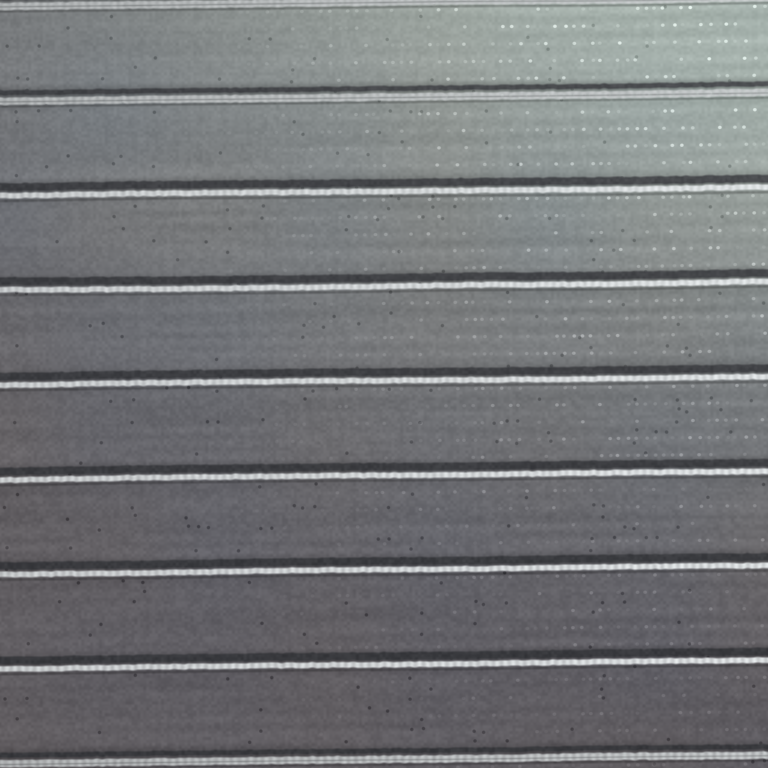
Write a three.js fragment shader that draws this texture.

```glsl
// Grey metal shutter: eight ribbed slats with dark seams and bright lips, lit from the upper right.
varying vec2 vUv;

const float PITCH = 0.1232;       // slat height
const float FIRST_SEAM = 0.006;   // lowest lip at the left edge
const float TILT = 0.0112;        // rise of the seams from left to right
const float LIP_HALF = 0.0036;    // half width of the bright lip
const float GROOVE_OFFSET = 0.0110;
const float GROOVE_HALF = 0.0050;
const float RIBS = 5.5;           // fine ribs per slat
const float GRAIN = 0.045;

const vec3 SHADE = vec3(0.375, 0.365, 0.385);
const vec3 STEEL = vec3(0.455, 0.465, 0.480);
const vec3 SHEEN = vec3(0.660, 0.705, 0.680);
const vec3 GROOVE = vec3(0.205, 0.210, 0.225);
const vec3 LIP = vec3(0.860, 0.875, 0.880);

float hash(vec2 p) {
  return fract(sin(dot(p, vec2(127.1, 311.7))) * 43758.5453);
}

float noise(vec2 p) {
  vec2 i = floor(p);
  vec2 f = fract(p);
  f = f * f * (3.0 - 2.0 * f);
  return mix(mix(hash(i), hash(i + vec2(1.0, 0.0)), f.x),
             mix(hash(i + vec2(0.0, 1.0)), hash(i + vec2(1.0, 1.0)), f.x), f.y);
}

// Soft-edged line of the given half width
float line(float d, float halfWidth) {
  return 1.0 - smoothstep(halfWidth - 0.0018, halfWidth + 0.0018, abs(d));
}

// Sparse bright specks strung along the ribs
float specks(vec2 p) {
  vec2 cell = floor(p);
  vec2 q = fract(p) - 0.5;
  q.x += 0.4 * (hash(cell + 3.7) - 0.5);
  float dot2 = 1.0 - smoothstep(0.08, 0.24, length(q * vec2(0.8, 1.7)));
  return dot2 * step(0.45, hash(cell)) * hash(cell + 9.1);
}

void main() {
  vec2 uv = vUv;

  // Slat coordinates: signed distance d to the nearest seam
  float bend = 0.0016 * (noise(vec2(uv.x * 5.0, uv.y * 8.0)) - 0.5);
  float slat = (uv.y - FIRST_SEAM - TILT * uv.x - bend) / PITCH;
  float seam = floor(slat + 0.5);
  float d = (slat - seam) * PITCH;
  float within = fract(slat);

  // Broad light falling off to the lower left
  float light = pow(clamp(uv.y, 0.0, 1.0), 1.5) * mix(0.33, 1.0, uv.x);
  vec3 color = mix(SHADE, STEEL, smoothstep(0.0, 0.32, light));
  color = mix(color, SHEEN, smoothstep(0.18, 0.92, light));
  color += 0.018 * (0.5 - within);

  // Ribs, long streaks and cloudy tint
  float ribFade = smoothstep(0.1, 0.9, uv.x) * (0.35 + 0.65 * uv.y);
  float rib = slat * RIBS;
  color += 0.016 * ribFade * cos(6.28318 * (rib - 0.5));
  color += 0.035 * (noise(vec2(uv.x * 4.0, slat * 14.0)) - 0.5);
  color += vec3(-0.012, 0.0, 0.014) * (noise(uv * 7.0) - 0.5);

  // Bright specks on the ribs and scattered dark pits
  float speckFade = smoothstep(0.15, 0.8, uv.x) * (0.3 + 0.7 * uv.y);
  color += 0.26 * speckFade * specks(vec2(uv.x * 85.0, rib));
  vec2 pitUv = uv * 72.0;
  vec2 pitCell = floor(pitUv);
  float pit = 1.0 - smoothstep(0.07, 0.24, length(fract(pitUv) - 0.3 - 0.4 * hash(pitCell)));
  color -= 0.12 * pit * step(0.93, hash(pitCell + 5.3));

  // Seam: soft shade, dark groove, thin under-edge, bright lip
  float outer = step(3.2, abs(seam - 3.6));
  float rough = 0.0012 * (noise(vec2(uv.x * 150.0, seam * 7.0)) - 0.5);
  float shade = smoothstep(-0.003, 0.006, d) * (1.0 - smoothstep(0.010, 0.025, d));
  color *= 1.0 - 0.20 * shade;
  float groove = line(d - GROOVE_OFFSET + rough, GROOVE_HALF - 0.0018 * outer);
  color = mix(color, GROOVE + 0.08 * light, 0.88 * groove);
  color *= 1.0 - 0.22 * line(d + 0.0068, 0.0016);

  float bead = 0.90 + 0.10 * sin(uv.x * 620.0 + seam * 2.0);
  float lip = line(d + rough, LIP_HALF + 0.0012 * outer) * bead;
  vec3 lipColor = LIP * mix(0.94, 1.04, uv.x) * (1.0 - 0.12 * outer);
  lipColor -= 0.18 * outer * line(d + 0.0008, 0.0008);
  color = mix(color, lipColor, lip);

  // Fine grain
  float grain = noise(uv * 260.0) + 0.5 * noise(uv * 130.0 + 17.0) - 0.75;
  color += GRAIN * grain;

  gl_FragColor = vec4(clamp(color, 0.0, 1.0), 1.0);
}
```
